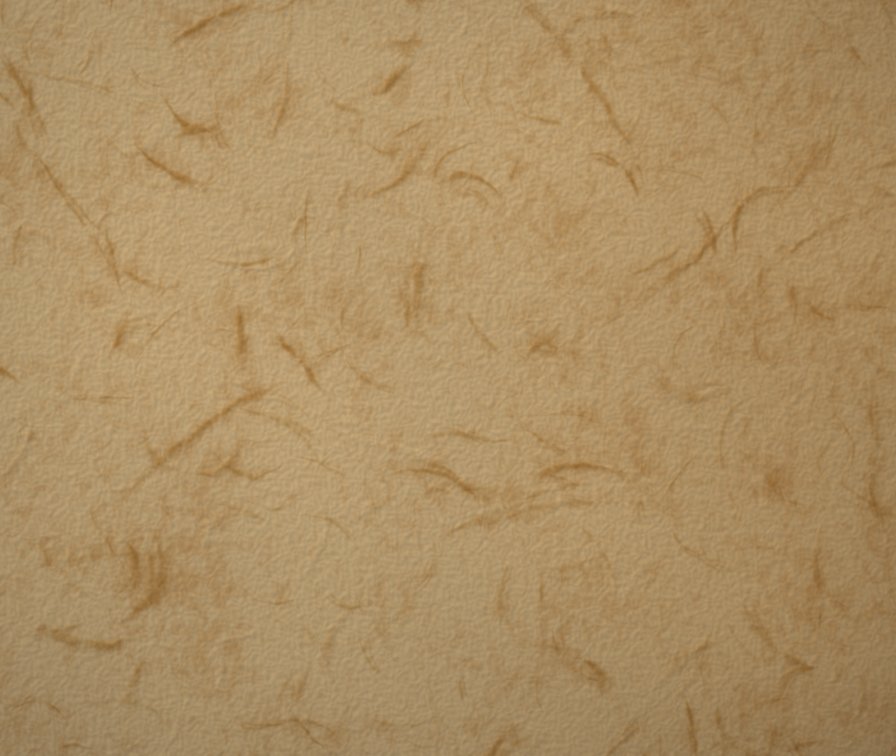
Give the GLSL for this texture, as a Shadertoy shader.

```glsl
vec2 hash(vec2 p) {
    vec3 q = fract(p.xyx * vec3(.1031, .1030, .0973));
    q += dot(q, q.yzx + 33.33);
    return fract((q.xx + q.yz) * q.zy);
}

float cornerSlope(vec2 corner, vec2 offset) {
    float angle = 6.2832 * hash(corner).x;
    return dot(vec2(cos(angle), sin(angle)), offset);
}

// Gradient noise, roughly -0.7 to 0.7
float noise(vec2 p) {
    vec2 i = floor(p), f = p - i;
    vec2 s = f * f * f * (f * (f * 6. - 15.) + 10.);
    vec2 e = vec2(1, 0);
    return mix(mix(cornerSlope(i, f), cornerSlope(i + e, f - e), s.x),
               mix(cornerSlope(i + e.yx, f - e.yx), cornerSlope(i + 1., f - 1.), s.x), s.y);
}

float fbm(vec2 p) {
    float sum = 0., gain = .6;
    for (int i = 0; i < 4; i++) {
        sum += gain * noise(p);
        p = mat2(1.6, 1.2, -1.2, 1.6) * p + 17.3;
        gain *= .6;
    }
    return sum;
}

// Scattered curved fibres: pigment, embossed relief, rubbed halo
vec3 fibres(vec2 p, float cell, float reach, float bend, float width) {
    vec2 home = floor(p / cell);
    vec3 sum = vec3(0);
    for (int y = -1; y <= 1; y++)
    for (int x = -1; x <= 1; x++) {
        vec2 id = home + vec2(x, y);
        vec2 place = hash(id), shape = hash(id + 71.), look = hash(id + 139.);
        float angle = 6.2832 * shape.x;
        vec2 along = vec2(cos(angle), sin(angle));
        vec2 across = vec2(-along.y, along.x);
        vec2 q = p - (id + place) * cell;
        q = vec2(dot(q, along), dot(q, across));

        float halfLength = cell * reach * mix(.45, 1., shape.y);
        float t = q.x / halfLength;
        float taper = 1. - smoothstep(.3, 1., abs(t));
        float curve = halfLength * bend * (look.x - .5) * t * t;
        float thickness = width * (.4 + .6 * taper) * mix(.7, 1.4, place.x);
        float ink = smoothstep(.1, .95, look.y);

        // Two strands that spread apart along their length
        for (int strand = 0; strand < 2; strand++) {
            float spread = float(strand) * (place.y - .5) * halfLength * (.3 + .5 * t);
            float d = (q.y - curve - spread) / thickness;
            sum.x += exp(-d * d) * taper * ink / (1. + .8 * float(strand));
            sum.y += d * exp(-.5 * d * d) * taper * dot(across, vec2(-.6, .8));
            sum.z += exp(-.06 * d * d) * taper * ink;
        }
    }
    return sum;
}

void mainImage(out vec4 fragColor, in vec2 fragCoord) {
    vec2 uv = fragCoord / iResolution.xy;
    vec2 p = fragCoord / iResolution.y;

    // Warm paper under uneven light
    vec2 fromLight = uv - vec2(.40, .62);
    float falloff = dot(fromLight, fromLight);
    vec3 color = vec3(.735, .627, .455) * (1. - .36 * falloff);
    color *= mix(vec3(1), vec3(1.0, .965, .91), smoothstep(.4, 1., uv.x));
    color *= 1. + .05 * noise(p * 3. + 9.);

    // Fibres at three sizes
    vec2 bent = p + .014 * vec2(noise(p * 9.), noise(p * 9. + 40.));
    bent += .003 * vec2(noise(p * 45.), noise(p * 45. + 20.));
    vec3 bold = fibres(bent, .115, .72, 1.4, .0036);
    vec3 fine = fibres(bent + 7.3, .07, .9, 1., .0021);
    vec3 straight = fibres(bent + 3.7, .25, .85, .35, .0030);

    // Ragged rubbed stains, thicker around the fibres
    float patches = fbm(p * 6. + 3.);
    float speckle = fbm(p * vec2(52, 38) + 2. * patches);
    float halo = bold.z + .5 * fine.z + .8 * straight.z;
    float stain = smoothstep(-.15, .65, .65 * patches + .75 * speckle + .16 * min(halo, 2.));
    color = mix(color, color * vec3(.935, .865, .76), stain);

    // Broken pigment along the fibres
    float wear = smoothstep(-.55, .25, noise(p * 22.) + .6 * speckle);
    float pigment = wear * (.85 * bold.x + .4 * fine.x + .65 * straight.x);
    color = mix(color, color * vec3(.86, .76, .54), 1. - exp(-1.3 * pigment));

    // Embossed creases and fine leathery grain
    float relief = .038 * bold.y + .028 * fine.y + .03 * straight.y;
    vec2 g = p * 165. + .8 * vec2(noise(p * 50.), noise(p * 50. + 50.));
    float grain = noise(g) - noise(g + vec2(.4, -.45));
    grain += .6 * (noise(p * 90. + 5.) - noise(p * 90. + vec2(5.3, 4.65)));
    color *= 1. + clamp(relief, -.09, .09) + .075 * grain;

    fragColor = vec4(color, 1);
}
```
